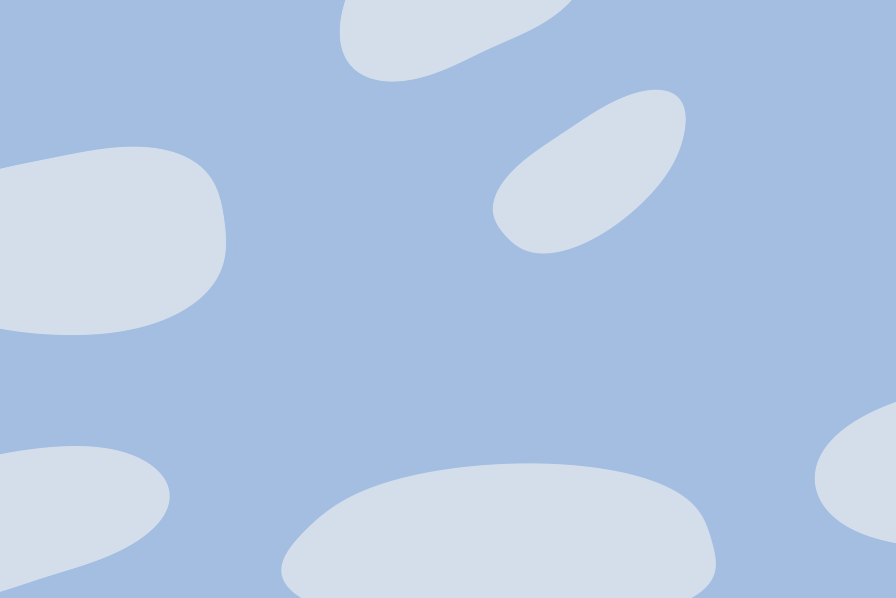
Write a Shadertoy shader that draws this pattern.

```glsl
// Large pale pebble shapes scattered flat on a soft blue ground.
// Each cell of a wide jittered grid holds one tilted ellipse whose rim is
// bent by layered sines; the nearest rim gives a crisp, antialiased edge.

const vec3 GROUND_BLUE = vec3(0.643, 0.746, 0.888);
const vec3 PEBBLE_PALE = vec3(0.826, 0.871, 0.917);

// Lengths are in canvas heights, angles in radians.
const vec2 CELL_PITCH = vec2(0.85, 0.50);
const vec2 GRID_ORIGIN = vec2(0.03, 0.13);
const vec2 JITTER = vec2(0.12, 0.14);
const vec2 MIN_RADII = vec2(0.17, 0.085);
const vec2 MAX_RADII = vec2(0.39, 0.165);
const float MAX_TILT = 0.70;
const float RIM_SIZE = 1.02;
const float RIM_WOBBLE = 0.055;
const float RIM_SQUARENESS = 0.03;

// Evenly spread variation per cell: length, width and tilt, each 0 to 1.
vec3 cellTraits(vec2 cell) {
    return fract(vec3(0.30, 0.40, 0.62)
               + cell.x * vec3(0.62, 0.17, 0.40)
               + cell.y * vec3(0.13, 0.50, 0.88));
}

vec2 pebbleCentre(vec2 cell) {
    vec2 phase = vec2(2.3 * cell.y - 0.3 * cell.x,
                      3.4 * cell.y - 2.8 * cell.x);
    return GRID_ORIGIN + cell * CELL_PITCH + JITTER * sin(phase);
}

// Approximate signed distance to the pebble of one cell, negative inside.
float pebbleDistance(vec2 point, vec2 cell) {
    vec3 traits = cellTraits(cell);
    vec2 radii = mix(MIN_RADII, MAX_RADII, traits.xy);
    float tilt = MAX_TILT * traits.z * traits.z;
    float c = cos(tilt);
    float s = sin(tilt);

    // Turn into the pebble's own axes and scale it to a unit circle.
    vec2 offset = point - pebbleCentre(cell);
    vec2 local = vec2(c * offset.x + s * offset.y,
                      c * offset.y - s * offset.x) / radii;
    float reach = max(length(local), 1e-4);
    float angle = atan(local.y, local.x + 1e-6);

    // Low harmonics make the rim lopsided and slightly boxy.
    float rim = RIM_SIZE
              + RIM_WOBBLE * sin(2.0 * angle + 6.0 * traits.x)
              + RIM_WOBBLE * sin(3.0 * angle + 6.0 * traits.y)
              - RIM_SQUARENESS * cos(4.0 * angle);

    // Dividing by the gradient keeps the edge width even all around.
    return (reach - rim) * reach / max(length(local / radii), 1e-4);
}

void mainImage(out vec4 fragColor, in vec2 fragCoord) {
    vec2 point = fragCoord / iResolution.y;
    vec2 home = round((point - GRID_ORIGIN) / CELL_PITCH);

    // Nearest pebble among the neighbouring cells.
    float nearest = 1e3;
    for (int y = -1; y <= 1; y++) {
        for (int x = -1; x <= 1; x++) {
            vec2 cell = home + vec2(x, y);
            nearest = min(nearest, pebbleDistance(point, cell));
        }
    }

    float edge = 0.6 / iResolution.y;
    float cover = 1.0 - smoothstep(-edge, edge, nearest);
    fragColor = vec4(mix(GROUND_BLUE, PEBBLE_PALE, cover), 1.0);
}
```
